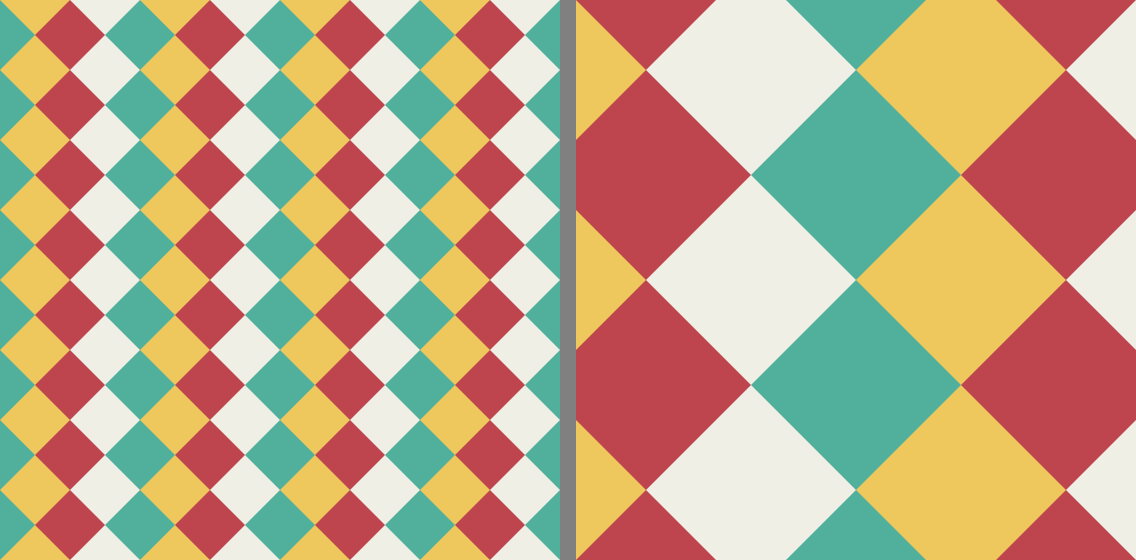
Left, the full canvas; right, a detail of the centre.
Write a Shadertoy shader that draws this pattern.

```glsl
// Harlequin check: touching diamonds in columns of teal, yellow, red and cream.
#define REPEATS_X 4.0
#define REPEATS_Y 8.0
#define COLUMNS 4.0
#define EDGE_PIXELS 1.0
#define TEAL vec3(0.318, 0.690, 0.608)
#define YELLOW vec3(0.933, 0.784, 0.365)
#define RED vec3(0.745, 0.271, 0.306)
#define CREAM vec3(0.937, 0.937, 0.902)

// Colour of a diagonal cell, chosen by the column its centre lies in
vec3 diamondColor(vec2 cell) {
    float column = mod(cell.x + cell.y + 1.0, COLUMNS);
    vec3 evenColor = column < 1.0 ? TEAL : RED;
    vec3 oddColor = column < 2.0 ? YELLOW : CREAM;
    return mod(column, 2.0) < 0.5 ? evenColor : oddColor;
}

void mainImage(out vec4 fragColor, in vec2 fragCoord) {
    // One unit is half a diamond's diagonal
    vec2 halfDiamonds = vec2(REPEATS_X * COLUMNS, REPEATS_Y * 2.0);
    vec2 p = fragCoord / iResolution.xy * halfDiamonds;

    // Diagonal axes: diamond edges fall on whole numbers
    vec2 q = 0.5 * vec2(p.x + p.y, p.x - p.y);
    float edgeWidth = EDGE_PIXELS * 0.5 * length(halfDiamonds / iResolution.xy);

    // Blend the four diamonds around the nearest corner
    vec2 corner = floor(q + 0.5);
    vec2 side = clamp((q - corner) / edgeWidth + 0.5, 0.0, 1.0);
    vec3 lower = mix(diamondColor(corner - 1.0), diamondColor(corner - vec2(0.0, 1.0)), side.x);
    vec3 upper = mix(diamondColor(corner - vec2(1.0, 0.0)), diamondColor(corner), side.x);
    fragColor = vec4(mix(lower, upper, side.y), 1.0);
}
```
